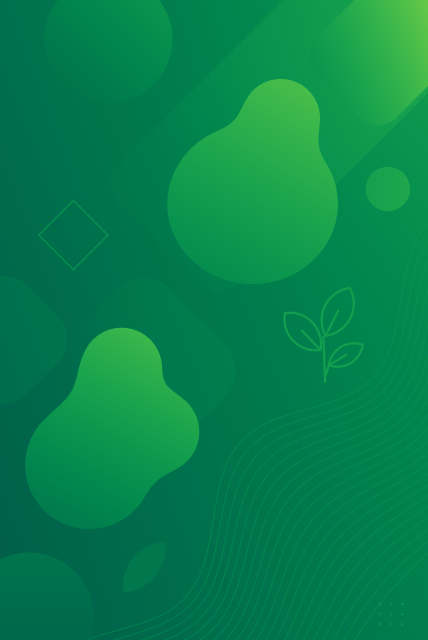
This background is drawn by a WebGL 2 fragment shader. Its source:

```glsl
#version 300 es
precision highp float;
// Green abstract backdrop: soft rounded diamonds, melted blobs, a sprig and wavy contours.
// Every layer is a distance function that edits one scalar tone; a colour ramp
// turns the final tone into green. Units: canvas width is 1, y runs down from the top.
uniform vec2 u_resolution;
out vec4 fragColor;

float pixel;

float cover(float d) { return clamp(0.5 - d / pixel, 0.0, 1.0); }

float stroke(float d, float width) {
  return cover(abs(d) - 0.5 * max(width, pixel));
}

// Rounded box turned by 45 degrees; bounds are along (x + y, x - y) / sqrt(2).
float diamondBox(vec2 p, vec2 low, vec2 high, float radius) {
  vec2 q = vec2(p.x + p.y, p.x - p.y) * 0.70711;
  vec2 e = abs(q - 0.5 * (low + high)) - 0.5 * (high - low) + radius;
  return length(max(e, 0.0)) + min(max(e.x, e.y), 0.0) - radius;
}

float circle(vec2 p, vec2 center, float radius) { return length(p - center) - radius; }

float smoothUnion(float a, float b, float k) {
  float h = max(k - abs(a - b), 0.0) / k;
  return min(a, b) - 0.25 * h * h * k;
}

float segment(vec2 p, vec2 a, vec2 b) {
  vec2 ab = b - a;
  return length(p - a - ab * clamp(dot(p - a, ab) / dot(ab, ab), 0.0, 1.0));
}

// Lens between two tips, made of two circular arcs.
float lens(vec2 p, vec2 tip, vec2 base, float halfWidth) {
  vec2 axis = normalize(base - tip);
  vec2 q = p - 0.5 * (tip + base);
  float halfLength = 0.5 * distance(tip, base);
  float radius = (halfLength * halfLength + halfWidth * halfWidth) / (2.0 * halfWidth);
  float across = abs(q.x * axis.y - q.y * axis.x);
  return length(vec2(across + radius - halfWidth, dot(q, axis))) - radius;
}

// Leaf outline with a midrib.
float leafLine(vec2 p, vec2 tip, vec2 base, float halfWidth) {
  return min(abs(lens(p, tip, base, halfWidth)), segment(p, mix(tip, base, 0.48), base));
}

// Family of contour lines that flatten toward the lower right corner.
float contours(vec2 p) {
  float along = p.x - p.y;
  float swing = cos(6.2832 * along / 0.957);
  float level = (p.x + p.y - 1.66 + 0.08 * along - 0.098 * swing) / (0.0313 - 0.0037 * swing);
  float slope = length(vec2(dFdx(level), dFdy(level))) / pixel;
  float d = abs(level - round(level)) / slope;
  return stroke(d, 0.0018) * step(-0.5, level) * step(level, 20.5);
}

vec3 greenRamp(float tone) {
  float warm = max(tone - 0.49, 0.0);
  return vec3(4.6 * warm * warm, tone, 0.295 + 0.1 * (tone - 0.42) - 0.6 * warm * warm);
}

void main() {
  pixel = 1.5 / u_resolution.y;
  vec2 p = vec2(gl_FragCoord.x, u_resolution.y - gl_FragCoord.y) * pixel;

  // Base gradient and the broad diagonal band
  float tone = 0.44 + 0.13 * p.x - 0.05 * p.y;
  float band = diamondBox(p, vec2(0.469, -0.137), vec2(0.863, 2.0), 0.06);
  tone += cover(band) * mix(0.012, 0.04, smoothstep(-0.1, 0.5, p.x - p.y));
  tone += 0.04 * exp(-5.0 * dot(p - vec2(1.0, 0.1), p - vec2(1.0, 0.1)));

  // Faint flat shapes
  float disc = circle(p, vec2(0.254, 0.092), 0.15);
  tone = mix(tone, 0.52 + 0.3 * (p.x - 0.254 - p.y + 0.092), cover(disc));
  float leftBox = diamondBox(p, vec2(0.441, -0.69), vec2(0.697, -0.428), 0.078);
  tone += 0.032 * cover(leftBox);
  float middleBox = diamondBox(p, vec2(0.672, -0.75), vec2(1.031, -0.197), 0.092);
  tone += 0.024 * cover(middleBox) * smoothstep(0.1, 0.4, p.x);
  float lowDisc = circle(p, vec2(0.068, 1.447), 0.152);
  tone = mix(tone, 0.43 - 0.25 * (p.y - 1.4), cover(lowDisc));
  float lowLeaf = lens(p, vec2(0.387, 1.27), vec2(0.289, 1.388), 0.034);
  tone = mix(tone, 0.465, cover(lowLeaf));

  // Bright corner diamond and small disc
  float corner = diamondBox(p, vec2(0.587, 0.402), vec2(0.852, 1.5), 0.06);
  tone = mix(tone, 0.60 + 0.62 * (p.x - 0.75) - 0.25 * (p.y - 0.12), cover(corner));
  tone = mix(tone, 0.64 + 0.3 * (p.x - 0.91), cover(circle(p, vec2(0.909, 0.443), 0.052)));

  // Upper blob: a wide oval melted into a round lobe
  float oval = circle((p - vec2(0.592, 0.478)) * vec2(0.94, 1.0), vec2(0.0), 0.188);
  float upper = smoothUnion(oval, circle(p, vec2(0.658, 0.277), 0.092), 0.06);
  tone = mix(tone, 0.74 + 0.2 * (p.x - 0.72) - 0.33 * (p.y - 0.21), cover(upper));

  // Lower blob: three melted circles
  float lower = smoothUnion(circle(p, vec2(0.285, 0.863), 0.095),
                            circle(p, vec2(0.209, 1.09), 0.15), 0.125);
  lower = smoothUnion(lower, circle(p, vec2(0.369, 1.012), 0.098), 0.06);
  tone = mix(tone, 0.70 + 0.24 * (p.x - 0.3) - 0.43 * (p.y - 0.8), cover(lower));

  // Contours, outlined diamond and dot grid
  tone = mix(tone, 0.60, 0.5 * contours(p));
  vec2 q = abs(p - vec2(0.172, 0.551));
  tone = mix(tone, 0.66, 0.75 * stroke((q.x + q.y - 0.081) * 0.70711, 0.002));
  vec2 cell = (p - vec2(0.891, 1.416)) / vec2(0.026, 0.0235);
  vec2 dot2 = (cell - clamp(round(cell), 0.0, 2.0)) * vec2(0.026, 0.0235);
  tone = mix(tone, 0.61, 0.7 * cover(length(dot2) - 0.003));

  // Sprig with three outlined leaves
  float sprig = segment(p, vec2(0.762, 0.895), vec2(0.758, 0.79));
  sprig = min(sprig, segment(p, vec2(0.771, 0.856), vec2(0.763, 0.88)));
  sprig = min(sprig, leafLine(p, vec2(0.668, 0.734), vec2(0.751, 0.82), 0.031));
  sprig = min(sprig, leafLine(p, vec2(0.82, 0.675), vec2(0.763, 0.787), 0.033));
  sprig = min(sprig, leafLine(p, vec2(0.85, 0.808), vec2(0.771, 0.856), 0.022));
  tone = mix(tone, 0.63, 0.9 * stroke(sprig, 0.0055));

  fragColor = vec4(greenRamp(tone), 1.0);
}
```
